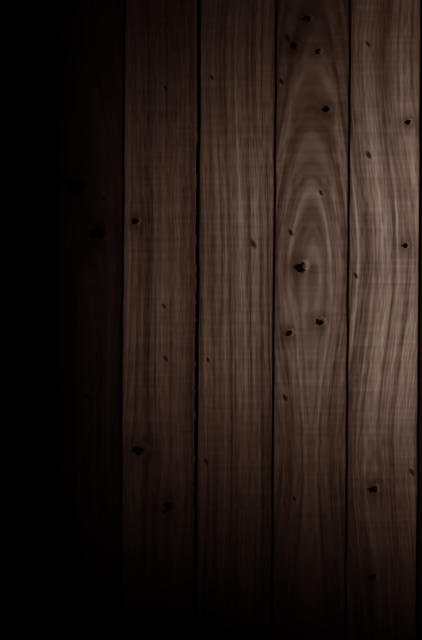
Give the GLSL for this texture, as a Shadertoy shader.

```glsl
// Dark vertical timber planks lit from the right, fading to black at left and bottom.
// Stretched value noise makes the grain, which is bent around a set of knots;
// slanted seams split the planks and a smooth light mask shades the whole.

const int SEAMS = 6;
const float SEAM_X[SEAMS] = float[](0.118, 0.290, 0.467, 0.649, 0.824, 0.993);
const float PLANK_TONE[7] = float[](0.05, 0.40, 1.0, 1.02, 0.96, 1.04, 0.35);
const float SEAM_SLANT = 0.011;
const float SEAM_WIDTH = 0.0022;
const float WIDE_SEAM = 0.0040;
const int WIDE_INDEX = 2;

// Knots: x, y as fractions of the canvas, then radius in canvas widths
const int KNOTS = 16;
const vec3 KNOT[KNOTS] = vec3[](
    vec3(.709, .583, .021), vec3(.758, .496, .015), vec3(.683, .480, .013),
    vec3(.697, .928, .014), vec3(.752, .920, .011), vec3(.726, .971, .014),
    vec3(.772, .829, .013), vec3(.967, .809, .010), vec3(.959, .616, .010),
    vec3(.884, .236, .015), vec3(.882, .098, .014), vec3(.398, .206, .024),
    vec3(.329, .297, .022), vec3(.319, .655, .014), vec3(.173, .707, .036),
    vec3(.232, .638, .030));

const float LIGHT_LEFT = 0.205;
const float LIGHT_RIGHT = 0.40;
const float GRAIN_DEPTH = 0.95;
const float FLECK_CELLS = 11.0;
const vec3 WOOD_GAMMA = vec3(1.0, 1.24, 1.39);

float hash(vec2 p) {
    vec3 q = fract(p.xyx * 0.1031);
    q += dot(q, q.yzx + 33.33);
    return fract((q.x + q.y) * q.z);
}

float noise(vec2 p) {
    vec2 i = floor(p), f = fract(p);
    f = f * f * (3.0 - 2.0 * f);
    return mix(mix(hash(i), hash(i + vec2(1, 0)), f.x),
               mix(hash(i + vec2(0, 1)), hash(i + vec2(1, 1)), f.x), f.y);
}

// Brightness of the lamp over the wall
float lightMask(vec2 uv) {
    float side = mix(LIGHT_LEFT, LIGHT_RIGHT, smoothstep(0.27, 0.98, uv.x));
    side *= smoothstep(0.08, 0.30, uv.x);
    float away = 1.0 - uv.x;
    float rise = smoothstep(-0.10 + 0.14 * away, 0.53, uv.y);
    float top = 1.0 - (0.5 + 0.3 * away) * smoothstep(0.66, 1.05, uv.y);
    return side * rise * top;
}

// Returns knot darkness in x, pale rim in y, sideways grain bend in z
vec3 knotField(vec2 uv, float aspect) {
    vec3 field = vec3(0.0);
    for (int i = 0; i < KNOTS; i++) {
        float r = KNOT[i].z;
        vec2 d = (uv - KNOT[i].xy) * vec2(1.0, aspect) / r;
        float tilt = hash(vec2(float(i), 7.0)) - 0.5;
        vec2 e = vec2(d.x + tilt * d.y, d.y * 1.25 - tilt * d.x);
        float wobble = 0.6 * (noise(d * 2.2 + float(i) * 9.0) - 0.5);
        float core = 1.0 - smoothstep(0.35, 0.95, length(e) + wobble);
        float halo = exp(-dot(d, d) * 0.3);
        field.x = max(field.x, max(core, 0.35 * halo));
        field.y += exp(-14.0 * pow(length(e - vec2(0.15, 0.1)) - 0.85, 2.0))
                 * smoothstep(0.1, 0.9, e.x);
        vec2 s = d * vec2(0.45, 0.16);
        field.z -= r * 0.5 * d.x / (0.7 + length(s)) * exp(-dot(s, s));
    }
    return field;
}

// Small dark flecks scattered one per chosen cell
float flecks(vec2 p) {
    vec2 cell = floor(p * FLECK_CELLS);
    vec2 spot = 0.25 + 0.5 * vec2(hash(cell + 3.1), hash(cell + 8.7));
    vec2 d = fract(p * FLECK_CELLS) - spot;
    d.x += 0.4 * d.y;
    float size = 0.04 + 0.06 * hash(cell + 5.3);
    float dark = 1.0 - smoothstep(0.3, 1.3, length(d * vec2(1.3, 0.8)) / size);
    return dark * step(0.86, hash(cell + 1.9));
}

void mainImage(out vec4 fragColor, in vec2 fragCoord) {
    vec2 uv = fragCoord / iResolution.xy;
    float aspect = iResolution.y / iResolution.x;
    float pixel = 1.0 / iResolution.x;
    float y = uv.y * aspect;

    // Plank number, seam gap and the soft shade beside each seam
    int plank = 0;
    float gap = 0.0, shade = 0.0, wideGap = 0.0;
    for (int i = 0; i < SEAMS; i++) {
        float ragged = 0.002 * (noise(vec2(float(i) * 13.0, y * 14.0)) - 0.5);
        float d = uv.x - SEAM_X[i] - SEAM_SLANT * (uv.y - 0.5) - ragged;
        float w = i == WIDE_INDEX ? WIDE_SEAM : SEAM_WIDTH;
        float cover = 1.0 - smoothstep(w - pixel, w + pixel, abs(d));
        gap = max(gap, cover);
        if (i == WIDE_INDEX) wideGap = cover * smoothstep(0.0, w, -d);
        shade = max(shade, exp(-abs(d) * 210.0));
        if (d > 0.0) plank = i + 1;
    }
    float seed = float(plank) * 17.3;

    // Grain runs upright, drifts, arches on some planks and flows around knots
    vec3 knots = knotField(uv, aspect);
    float u = uv.x + knots.z;
    if (plank % 3 == 1) {
        float middle = 0.5 * (SEAM_X[plank - 1] + SEAM_X[plank]);
        u = middle + length(vec2(u - middle, 0.09 * (y - 0.52)));
    }
    u += 0.05 * (noise(vec2(uv.x * 4.0 + seed, y * 2.2)) - 0.5) + seed;
    float broad = noise(vec2(u * 22.0, y * 0.7)) - 0.5;
    float rings = noise(vec2(u * 105.0, y * 1.3)) - 0.5;
    float lines = noise(vec2(u * 190.0, y * 3.0)) - 0.5;
    float fibre = noise(vec2(u * 300.0, y * 34.0)) - 0.5;
    float saw = noise(vec2(uv.x * 12.0 + seed, y * 140.0)) - 0.5;
    float grain = 0.24 * broad + 0.42 * rings + 0.36 * lines + 0.26 * fibre;
    float wood = 1.0 + GRAIN_DEPTH * grain + 0.10 * saw;
    wood *= 0.96 + 0.08 * noise(vec2(uv.x * 7.0 + seed, y * 5.0));

    // Light, knots and seams
    float value = lightMask(uv) * PLANK_TONE[plank] * wood;
    value *= (1.0 - 0.9 * knots.x) * (1.0 - 0.6 * flecks(vec2(uv.x, y)));
    value *= 1.0 + 0.35 * min(knots.y, 1.0);
    value *= (1.0 - 0.45 * shade) * (1.0 - 0.97 * gap);
    vec3 color = pow(vec3(max(value, 1e-4)), WOOD_GAMMA);

    // Broken pale chips inside the wide seam
    float chip = smoothstep(0.60, 0.76, noise(vec2(3.0, y * 95.0)));
    chip *= smoothstep(0.20, 0.28, uv.y) * (1.0 - smoothstep(0.78, 0.83, uv.y));
    color += wideGap * chip * 0.14 * vec3(1.0, 0.92, 0.86);

    fragColor = vec4(color, 1.0);
}
```
